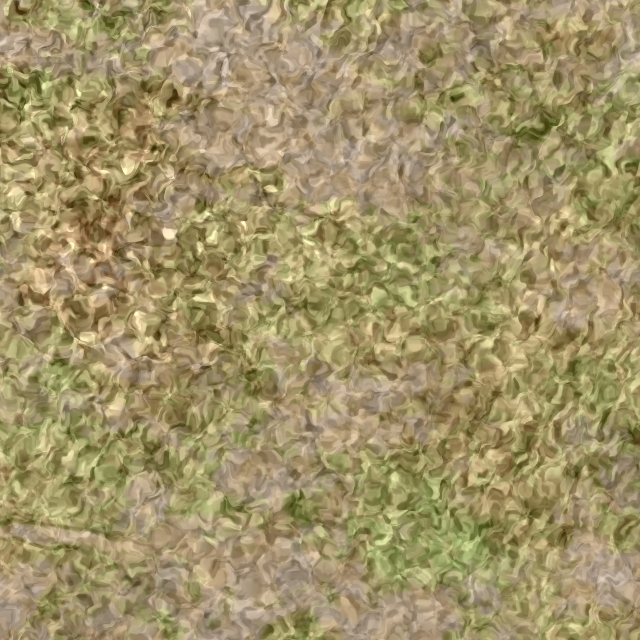
Give the GLSL for this texture, as a Shadertoy shader.

```glsl
// Draws patchy meadow ground: mottled yellow-green turf broken by bare pinkish soil.

vec3 hash3(vec2 cell) {
    vec3 q = fract(cell.xyx * vec3(0.1031, 0.1030, 0.0973));
    q += dot(q, q.yzx + 33.33);
    return fract((q.xxy + q.yzz) * q.zyx);
}

// Cellular noise with blended borders, centred on zero
float cells(vec2 p, float sharpness) {
    vec2 base = floor(p);
    float total = 0.0, weight = 1e-5;
    for (int y = -1; y <= 1; y++)
    for (int x = -1; x <= 1; x++) {
        vec2 cell = base + vec2(x, y);
        vec3 h = hash3(cell + 100.0);
        vec2 d = cell + h.xy - p;
        float w = exp(-sharpness * dot(d, d));
        total += w * (h.z - 0.5);
        weight += w;
    }
    return total / weight;
}

vec2 warp(vec2 p, float scale) {
    return vec2(cells(p * scale, 5.0), cells(p * scale + 31.7, 5.0)) / scale;
}

// Bare ground: drifting sloped bands with ragged edges
float soilCover(vec2 p) {
    vec2 q = p + 0.7 * warp(p, 9.0) + 0.8 * warp(p, 28.0);
    float diagonal = exp(-90.0 * pow(q.y - 0.66 + 0.5 * (q.x - 0.7), 2.0)) * smoothstep(0.3, 0.6, q.x);
    float lower = exp(-80.0 * pow(q.y - 0.1 - 0.04 * sin(q.x * 7.0), 2.0));
    float turf = exp(-14.0 * dot(q - vec2(0.8, 0.34), q - vec2(0.8, 0.34)));
    float c = 0.34 * diagonal + 0.22 * lower - 0.22 * turf - 0.04;
    c += 0.50 * cells(q * vec2(4.0, 6.0) + 3.0, 5.0);
    c += 0.45 * cells(q * vec2(9.0, 14.0) + 8.0, 6.0);
    c += 0.35 * cells(q * vec2(22.0, 28.0), 7.0);
    c += 0.28 * cells(p * 60.0 + 5.0, 8.0);
    return smoothstep(-0.20, 0.30, c);
}

// Thin worn line from a to b, fading at its ends
float streak(vec2 p, vec2 a, vec2 b, float width) {
    vec2 ab = b - a;
    float t = clamp(dot(p - a, ab) / dot(ab, ab), 0.0, 1.0);
    return (1.0 - smoothstep(0.2 * width, width, length(p - a - t * ab)))
         * smoothstep(1.0, 0.8, t);
}

void mainImage(out vec4 fragColor, in vec2 fragCoord) {
    vec2 p = fragCoord / iResolution.y;
    vec2 q = p + 0.8 * warp(p, 45.0);
    float soil = soilCover(p);
    float coarse = exp(-5.0 * dot(p - vec2(0.1, 0.85), p - vec2(0.1, 0.85)));

    // Leaf clumps: rounded tufts mixed with leaning blades
    float tufts = cells(q * vec2(78.0, 88.0), 9.0);
    float blades = cells(vec2(q.x - 0.35 * q.y, q.y) * vec2(105.0, 62.0) + 17.0, 9.0);
    float leaning = smoothstep(-0.2, 0.2, cells(p * 5.0 + 40.0, 5.0) + 0.5 * (p.x - 0.5));
    float tone = 3.0 * mix(tufts, blades, leaning);
    tone += 1.7 * cells(q * 150.0 + 9.0, 8.0);
    tone += 1.4 * cells(q * 32.0 + 21.0, 6.0);
    tone += 0.9 * cells(p * 7.0 + 55.0, 5.0);

    // Shadowed gaps and pale sunlit flecks
    float gaps = smoothstep(0.22, 0.46, cells(q * 64.0 + 70.0, 9.0));
    float flecks = smoothstep(0.28, 0.48, cells(q * 82.0 + 90.0, 10.0));
    tone *= 1.0 + 0.3 * coarse;
    tone += flecks * (0.7 + 1.5 * coarse) - gaps * (0.8 + 0.5 * coarse);

    // Worn tracks at lower left and a faint upright path
    vec2 wobble = p + 0.5 * warp(p, 35.0);
    float path = streak(wobble, vec2(0.55, 0.24), vec2(0.56, 0.45), 0.013);
    float track = streak(wobble, vec2(-0.02, 0.175), vec2(0.28, 0.135), 0.014);
    float rut = streak(wobble, vec2(-0.02, 0.19), vec2(0.29, 0.142), 0.005)
              + streak(wobble, vec2(-0.02, 0.165), vec2(0.16, 0.135), 0.005);
    soil = max(soil, max(0.7 * path, 0.9 * track));
    tone += 0.5 * path + 0.6 * track - 1.1 * rut;

    // Turf shifts between straw and fresh green; soil between pink and grey
    float fresh = cells(p * 6.0 + 12.0, 5.0) + 0.6 * cells(q * 50.0 + 33.0, 8.0) + 0.25 * (p.x - 0.5);
    float grey = cells(q * 38.0 + 61.0, 7.0);
    vec3 turfColor = vec3(0.615, 0.58, 0.37) + tone * vec3(0.115, 0.115, 0.108)
                   + fresh * vec3(-0.09, 0.03, -0.03);
    vec3 soilColor = vec3(0.67, 0.59, 0.485) + 0.72 * tone * vec3(0.108, 0.105, 0.105)
                   + grey * vec3(-0.05, -0.01, 0.07);
    fragColor = vec4(clamp(mix(turfColor, soilColor, soil), 0.0, 1.0), 1.0);
}
```
